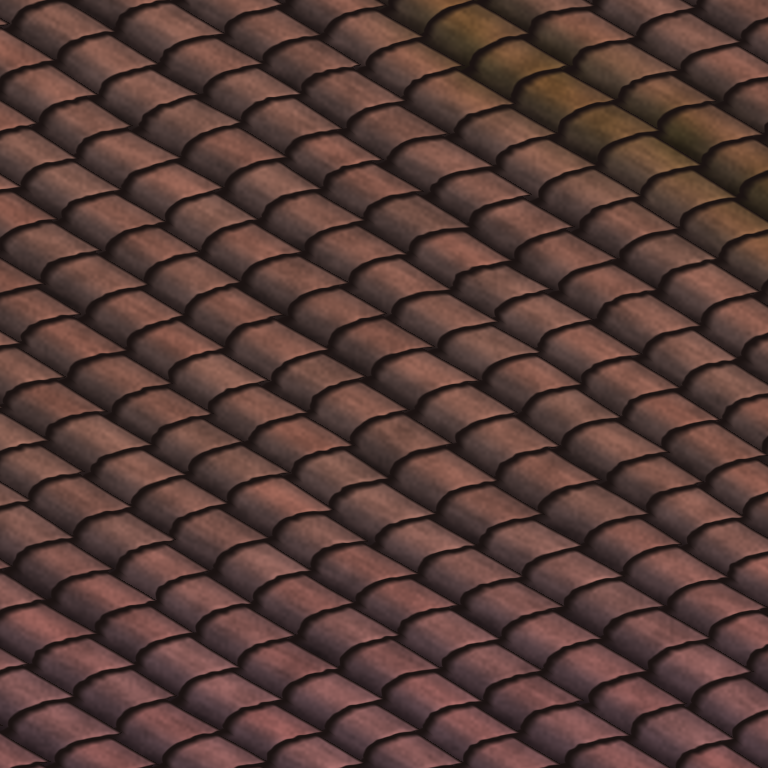
A Shadertoy shader for this texture:

```glsl
// Weathered clay roof: slanted columns of overlapping barrel tiles with a mossy streak.

float hash(vec2 p) {
    vec3 q = fract(p.xyx * vec3(0.1031, 0.1030, 0.0973));
    q += dot(q, q.yzx + 33.33);
    return fract((q.x + q.y) * q.z);
}

float noise(vec2 p) {
    vec2 i = floor(p), f = fract(p);
    f = f * f * (3.0 - 2.0 * f);
    return mix(mix(hash(i), hash(i + vec2(1, 0)), f.x),
               mix(hash(i + vec2(0, 1)), hash(i + vec2(1, 1)), f.x), f.y);
}

void mainImage(out vec4 fragColor, in vec2 fragCoord) {
    vec2 p = fragCoord / iResolution.y;

    // Lattice: x counts columns, y counts tiles down the slope
    vec2 across = vec2(0.0795, 0.0402), down = vec2(0.0548, -0.0421);
    vec2 sag = vec2(noise(p * 6.0 + 40.0), noise(p * 6.0 + 70.0)) - 0.5;
    vec2 grid = inverse(mat2(across, down)) * (p - vec2(0.509, 0.590) + 0.012 * sag);

    // Each tile overhangs the column on its right, so test the left one first
    float x, below, toLip, slope;
    vec2 tile;
    for (float i = 0.0; i < 2.0; i++) {
        float column = floor(grid.x) + i;
        float u = grid.x - column;
        float arch = 0.22 * sin(3.14159 * pow(max(u, 0.0), 0.7)) - 0.04 * u;
        slope = grid.y + arch + 0.12 * (hash(vec2(column + 150.0, 91.0)) - 0.5)
              + 0.05 * (noise(grid * vec2(11.0, 4.0) + 200.0) - 0.5);
        float row = floor(slope);
        row -= step(slope, row + 0.13 * hash(vec2(column, row) + 150.0));
        tile = vec2(column, row) + 150.0;
        below = slope - row - 0.13 * hash(tile);
        toLip = row + 1.0 + 0.13 * hash(tile + vec2(0, 1)) - slope;
        x = u + 0.12 * (1.0 - below) + 0.06 * hash(tile + 31.0);
        if (x < 1.0) break;
    }

    // Barrel shading: gutter, grey flank, warm ridge, dim far side
    float ridge = smoothstep(0.2, 0.62, x) * (1.0 - 0.55 * smoothstep(0.68, 1.0, x));
    vec3 color = mix(vec3(0.14, 0.105, 0.105), vec3(0.30, 0.235, 0.23),
                     smoothstep(-0.05, 0.25, x));
    color = mix(color, vec3(0.51, 0.36, 0.32), ridge);

    // Wear: tone per tile, streaks along the clay, blotches and grain
    float streak = noise(vec2(x * 12.0, slope * 2.5) + tile * 7.0);
    float blotch = noise(grid * 3.0 + 300.0);
    float grain = noise(p * 200.0);
    color *= 0.91 + 0.11 * hash(tile + 57.0) + 0.16 * (streak - 0.5)
           + 0.18 * (blotch - 0.5) + 0.13 * (grain - 0.5);
    color = mix(color, color * vec3(1.06, 0.97, 0.95), ridge * hash(tile + 83.0));
    color *= mix(vec3(1.02, 0.98, 1.08), vec3(1.0, 1.0, 0.97), smoothstep(0.05, 0.45, p.y));

    // Moss running down toward the right
    float band = (p.y + 0.55 * p.x - 1.29) / 0.08;
    float moss = exp(-band * band) * smoothstep(0.42, 0.62, p.x);
    moss *= 0.5 + 0.5 * noise(p * 18.0 + 20.0);
    color = mix(color, color * vec3(0.80, 0.86, 0.55), clamp(moss, 0.0, 1.0));

    // Pale lip rim, then the shadow it casts, deepest at the left foot
    color *= 1.0 + 0.12 * smoothstep(0.15, 0.06, toLip) * smoothstep(0.15, 0.5, x);
    float shade = smoothstep(0.03, 0.15 + 0.14 * (1.0 - x), below);
    shade *= smoothstep(0.0, 0.05, toLip) * (1.0 - smoothstep(0.94, 1.0, x));
    color = mix(vec3(0.10, 0.07, 0.065), color, shade);

    fragColor = vec4(color, 1.0);
}
```
